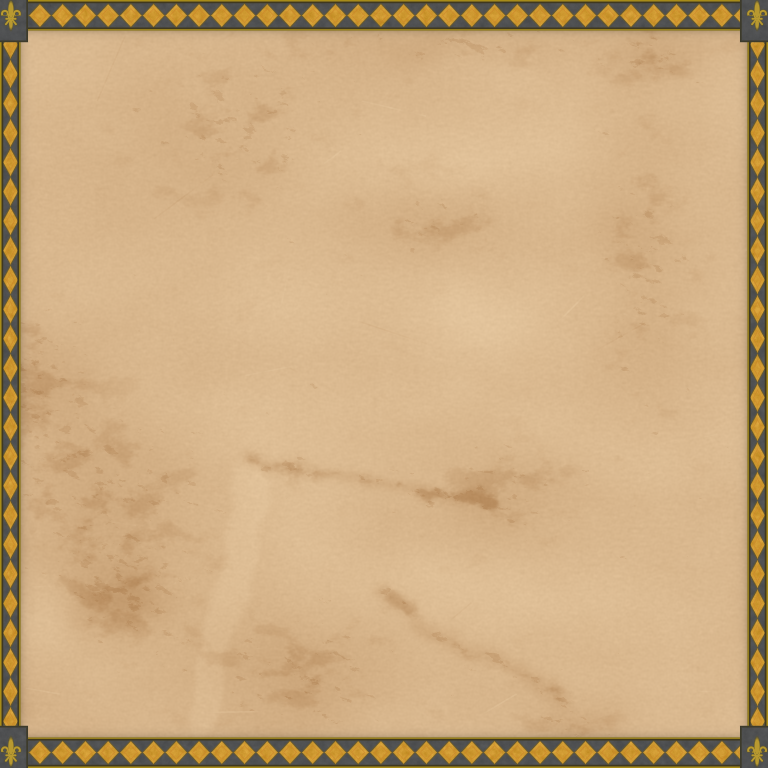
A Shadertoy shader for this texture:

```glsl
vec2 hash2(vec2 p) {
    p = vec2(dot(p, vec2(127.1, 311.7)), dot(p, vec2(269.5, 183.3)));
    return fract(sin(p) * 43758.5) * 2.0 - 1.0;
}

float gradientNoise(vec2 p) {
    vec2 i = floor(p), f = p - i;
    vec2 u = f * f * f * (f * (f * 6.0 - 15.0) + 10.0);
    float a = dot(hash2(i), f);
    float b = dot(hash2(i + vec2(1, 0)), f - vec2(1, 0));
    float c = dot(hash2(i + vec2(0, 1)), f - vec2(0, 1));
    float d = dot(hash2(i + 1.0), f - 1.0);
    return mix(mix(a, b, u.x), mix(c, d, u.x), u.y);
}

float fbm(vec2 p) {
    float sum = 0.0, amp = 0.6;
    for (int i = 0; i < 5; i++) {
        sum += amp * gradientNoise(p);
        p = mat2(1.6, 1.2, -1.2, 1.6) * p + 7.3;
        amp *= 0.55;
    }
    return sum;
}

float blob(vec2 p, vec2 center, vec2 radius) {
    vec2 d = (p - center) / radius;
    return exp(-dot(d, d));
}

float segment(vec2 p, vec2 a, vec2 b) {
    vec2 d = b - a;
    return length(p - a - d * clamp(dot(p - a, d) / dot(d, d), 0.0, 1.0));
}

float ellipse(vec2 p, vec2 r) {
    return (length(p / r) - 1.0) * min(r.x, r.y);
}

// Coverage of a signed distance, one pixel soft
float cover(float d) {
    return clamp(0.5 - d * iResolution.y, 0.0, 1.0);
}

vec3 parchment(vec2 p) {
    // Worn regions: center and radius
    vec4 worn[11] = vec4[](
        vec4(0.16, 0.22, 0.09, 0.07), vec4(0.12, 0.36, 0.17, 0.12),
        vec4(0.40, 0.13, 0.13, 0.08), vec4(0.66, 0.36, 0.11, 0.06),
        vec4(0.85, 0.93, 0.07, 0.04), vec4(0.84, 0.66, 0.06, 0.18),
        vec4(0.57, 0.71, 0.10, 0.06), vec4(0.31, 0.83, 0.13, 0.10),
        vec4(0.05, 0.52, 0.06, 0.10), vec4(0.75, 0.06, 0.06, 0.03),
        vec4(0.58, 0.94, 0.16, 0.03));
    vec2 warped = p + 0.035 * vec2(fbm(p * 9.0), fbm(p * 9.0 + 31.0));
    float wear = 0.0;
    for (int i = 0; i < 11; i++) wear += blob(warped, worn[i].xy, worn[i].zw);

    // Long creases
    float crease = min(segment(warped, vec2(0.50, 0.22), vec2(0.74, 0.09)),
                       segment(warped, vec2(0.34, 0.40), vec2(0.64, 0.345)));
    wear += 1.1 * exp(-crease * crease * 9000.0);

    // Pale rubbed areas
    float pale = blob(p, vec2(0.62, 0.79), vec2(0.18, 0.06))
               + blob(p, vec2(0.60, 0.58), vec2(0.09, 0.05))
               + blob(p, vec2(0.62, 0.24), vec2(0.15, 0.05))
               + blob(p, vec2(0.06, 0.19), vec2(0.04, 0.06));
    float strip = segment(warped, vec2(0.335, 0.38), vec2(0.265, 0.06));
    pale += 1.0 - smoothstep(0.012, 0.025, strip);

    float cloud = fbm(p * vec2(4.0, 6.0) + 3.0);
    float mottle = fbm(p * vec2(17.0, 25.0) + 11.0);
    float fleck = fbm(mat2(0.97, 0.24, -0.24, 0.97) * p * vec2(38.0, 75.0));
    float stain = 0.13 + 0.3 * cloud + 0.2 * wear - 0.14 * pale;
    stain += 0.22 * smoothstep(-0.05, 0.2, mottle + 0.2 * wear - 0.2) * (0.3 + wear);
    stain += 0.25 * smoothstep(0.0, 0.12, fleck - 0.37 + 0.25 * min(wear, 1.2) - 0.15 * pale);
    stain += 0.38 * blob(warped, vec2(0.155, 0.22), vec2(0.05, 0.035));
    stain += 0.10 * smoothstep(0.5, 0.0, p.y) * smoothstep(0.6, 0.0, p.x);

    // Scattered fine scratches, mostly pale
    for (int i = 0; i < 22; i++) {
        vec2 c = 0.5 + 0.45 * hash2(vec2(float(i), 4.0));
        vec2 h = hash2(vec2(float(i), 9.0));
        vec2 dir = vec2(cos(h.x + 0.4), sin(h.x + 0.4)) * (0.03 + 0.025 * h.y);
        float line = 1.0 - smoothstep(0.0003, 0.0017, segment(p, c - dir, c + dir));
        stain += line * (h.y > 0.6 ? 0.12 : -0.15) * smoothstep(-0.25, 0.2, mottle);
    }

    vec3 col = mix(vec3(0.875, 0.75, 0.59), vec3(0.72, 0.55, 0.37), clamp(stain, -0.2, 1.0));
    return col + 0.022 * gradientNoise(p * vec2(130.0, 210.0)) + 0.018 * gradientNoise(p * 290.0);
}

vec3 metal(vec2 p) {
    return vec3(0.31, 0.315, 0.32) + 0.07 * fbm(p * 90.0);
}

// Olive and yellow trim just inside a signed distance
vec3 trim(vec3 col, float d) {
    col = mix(col, vec3(0.25, 0.22, 0.12), cover(abs(d + 0.0028) - 0.0014));
    return mix(col, vec3(0.66, 0.55, 0.10), cover(abs(d + 0.0010) - 0.0010));
}

// Bar of diamonds: q is offset from the nearest diamond center
vec3 diamondBar(vec2 p, vec2 q, vec2 halfSize, float edge) {
    q = abs(q);
    float d = (q.x / halfSize.x + q.y / halfSize.y - 1.0) * halfSize.x * halfSize.y / length(halfSize);
    vec3 gold = vec3(0.81, 0.60, 0.19) + 0.14 * fbm(p * 120.0);
    gold = mix(gold, vec3(0.80, 0.52, 0.16), 0.6 * cover(abs(d + 0.0045) - 0.0006));
    vec3 col = mix(metal(p), vec3(0.40, 0.35, 0.19), cover(d - 0.0008));
    return trim(mix(col, gold, cover(d + 0.0006)), edge);
}

// Lily ornament, mirrored about its stem
float lily(vec2 q) {
    q.x = abs(q.x);
    float d = ellipse(q - vec2(0.0, 0.007), vec2(0.0034, 0.011));
    float curl = abs(length(q - vec2(0.0078, 0.0025)) - 0.0038) - 0.0013;
    d = min(d, max(curl, 0.0005 - q.y));
    d = min(d, segment(q, vec2(0.0040, 0.0025), vec2(0.0020, -0.004)) - 0.0012);
    d = min(d, segment(q, vec2(0.0), vec2(0.006, 0.0) ) + 0.0 * q.y - 0.0004);
    d = min(d, segment(q, vec2(0.0, -0.004), vec2(0.006, -0.004)) - 0.0012);
    d = min(d, segment(q, vec2(0.0015, -0.005), vec2(0.0065, -0.011)) - 0.0012);
    return min(d, ellipse(q - vec2(0.0, -0.010), vec2(0.0024, 0.007)));
}

void mainImage(out vec4 fragColor, in vec2 fragCoord) {
    vec2 p = fragCoord / iResolution.xy;
    vec2 e = min(p, 1.0 - p);
    vec3 col = parchment(p);

    // Soft shade beside the frame
    float inner = min(e.x - 0.027, e.y - 0.040);
    col *= 1.0 - 0.16 * exp(-max(inner, 0.0) * 220.0);

    // Side bars, then top and bottom bars
    float along = (fract((p.y - 0.9036) / 0.0383 + 0.5) - 0.5) * 0.0383;
    float edge = max(e.x - 0.027, -e.x);
    col = mix(col, diamondBar(p, vec2(e.x - 0.0137, along), vec2(0.0102, 0.0188), edge), cover(edge));
    along = (fract((p.x - 0.052) / 0.0296 + 0.5) - 0.5) * 0.0296;
    edge = max(e.y - 0.040, -e.y);
    col = mix(col, diamondBar(p, vec2(along, e.y - 0.0202), vec2(0.0145, 0.0155), edge), cover(edge));

    // Corner plates
    edge = max(e.x - 0.0365, e.y - 0.055);
    vec3 plate = mix(metal(p), vec3(0.24, 0.23, 0.17), cover(abs(edge + 0.001) - 0.0013));
    vec2 q = vec2(e.x - 0.0142, (e.y - 0.0205) * (p.y > 0.5 ? -1.0 : 1.0));
    float d = lily(q);
    plate = mix(plate, vec3(0.36, 0.33, 0.18), cover(d - 0.0008));
    plate = mix(plate, vec3(0.72, 0.60, 0.19), cover(d));
    col = mix(col, plate, cover(edge));

    fragColor = vec4(col, 1.0);
}
```
